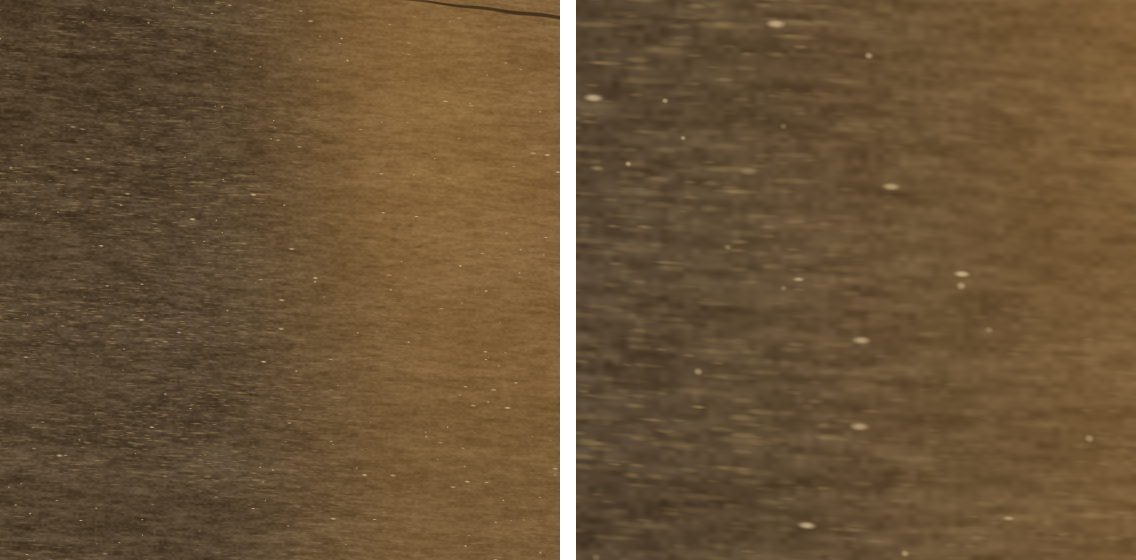
Left: the whole. Right: its middle third, enlarged.
Write a Shadertoy shader that draws this texture.

```glsl
const vec3 SHADOW_BROWN = vec3(0.325, 0.263, 0.188);
const vec3 WARM_BROWN = vec3(0.462, 0.350, 0.212);
const vec3 HALO_GOLD = vec3(0.060, 0.042, 0.014);
const vec3 FIBRE_TAN = vec3(0.600, 0.495, 0.330);
const vec3 SPECK_CREAM = vec3(0.800, 0.710, 0.540);
const vec3 CRACK_BROWN = vec3(0.230, 0.165, 0.095);

vec2 hash2(vec2 cell, float seed) {
    vec3 p = fract(vec3(cell.xyx + seed * 17.3) * vec3(0.1031, 0.1030, 0.0973));
    p += dot(p, p.yzx + 33.33);
    return fract((p.xx + p.yz) * p.zy);
}

// Smooth value noise, centred on zero
float mottle(vec2 p, float seed) {
    vec2 cell = floor(p);
    vec2 f = fract(p);
    f = f * f * (3.0 - 2.0 * f);
    float low = mix(hash2(cell, seed).x, hash2(cell + vec2(1, 0), seed).x, f.x);
    float high = mix(hash2(cell + vec2(0, 1), seed).x, hash2(cell + vec2(1, 1), seed).x, f.x);
    return mix(low, high, f.y) - 0.5;
}

// Cellular dashes: one soft ellipse in a random share of the cells
float dashes(vec2 p, float share, vec2 radius, float seed) {
    vec2 home = floor(p);
    float strongest = 0.0;
    for (int y = -1; y <= 1; y++) {
        for (int x = -1; x <= 1; x++) {
            vec2 cell = home + vec2(x, y);
            vec2 place = hash2(cell, seed);
            vec2 traits = hash2(cell, seed + 5.0);
            vec2 size = radius * mix(0.45, 1.0, traits.y);
            float body = 1.0 - smoothstep(0.15, 1.0, length((p - cell - place) / size));
            float present = step(traits.x, share);
            strongest = max(strongest, body * present * mix(0.35, 1.0, place.x));
        }
    }
    return strongest;
}

float halo(vec2 p, vec2 centre, vec2 spread) {
    vec2 d = (p - centre) / spread;
    return exp(-dot(d, d));
}

// Broad light falling on the right side
vec3 lighting(vec2 uv, float warmth) {
    vec3 color = mix(SHADOW_BROWN, WARM_BROWN, warmth);
    color += HALO_GOLD * halo(uv, vec2(0.76, 0.82), vec2(0.24, 0.40));
    color += HALO_GOLD * 0.45 * halo(uv, vec2(1.0, 0.55), vec2(0.22, 0.45));
    color -= 0.025 * halo(uv, vec2(0.08, 0.85), vec2(0.35, 0.30));
    return color;
}

// Layered brushed grain from long bands down to fine grit
float grain(vec2 p) {
    float bands = mottle(p * vec2(5.0, 42.0), 1.0);
    float strands = mottle(p * vec2(24.0, 150.0), 2.0);
    float threads = mottle(p * vec2(62.0, 235.0), 3.0);
    float grit = mottle(p * vec2(210.0, 270.0), 4.0);
    return 0.040 * bands + 0.066 * strands + 0.062 * threads + 0.058 * grit;
}

void mainImage(out vec4 fragColor, in vec2 fragCoord) {
    vec2 uv = fragCoord / iResolution.xy;

    // Slightly falling, gently wavy grain direction
    vec2 p = uv;
    p.y += 0.055 * uv.x + 0.0015 * sin(uv.x * 19.0 + uv.y * 13.0);

    float warmth = smoothstep(0.30, 0.76, uv.x + 0.07 * (uv.y - 0.5));
    vec3 color = lighting(uv, warmth);

    // Tonal grain, calmer where the light is warm
    float patches = mottle(p * vec2(7.0, 16.0), 6.0);
    color += grain(p) * mix(1.15, 0.80, warmth) * vec3(1.0, 0.92, 0.76);
    color += 0.018 * patches;

    // Pale fibres gathered in patches
    float cover = clamp(0.62 + 1.1 * patches, 0.1, 1.0) * mix(1.0, 0.60, warmth);
    float longFibres = dashes(p * vec2(28.0, 120.0), 0.42, vec2(0.75, 0.40), 10.0);
    float shortFibres = dashes(p * vec2(64.0, 170.0), 0.42, vec2(0.75, 0.48), 20.0);
    float breakup = 0.75 + 0.9 * mottle(p * vec2(150.0, 240.0), 7.0);
    float fibres = max(longFibres * 0.72, shortFibres * 0.66) * cover * breakup;
    color = mix(color, FIBRE_TAN, clamp(fibres, 0.0, 1.0));

    // Dark scuffs, with a cluster right of centre
    float scuffArea = 0.25 + 0.75 * halo(uv, vec2(0.72, 0.55), vec2(0.05, 0.07));
    float scuffs = dashes(p * vec2(42.0, 80.0), 0.30, vec2(0.55, 0.50), 30.0);
    color *= 1.0 - 0.24 * scuffs * scuffArea;

    // Sparse bright specks
    float flecks = dashes(p * vec2(55.0, 95.0), 0.022, vec2(0.42, 0.30), 40.0);
    float dust = dashes(p * vec2(90.0, 110.0), 0.016, vec2(0.34, 0.34), 50.0);
    color = mix(color, SPECK_CREAM, max(flecks * 0.85, dust * 0.75));

    // Thin crack across the upper right corner
    float crackY = 1.004 - 0.118 * (uv.x - 0.70) + 0.0008 * sin(uv.x * 60.0);
    float crackWidth = mix(0.0015, 0.0035, smoothstep(0.72, 0.95, uv.x));
    float crack = 1.0 - smoothstep(crackWidth * 0.4, crackWidth + 0.0015, abs(uv.y - crackY));
    color = mix(color, CRACK_BROWN, 0.85 * crack * smoothstep(0.68, 0.78, uv.x));

    fragColor = vec4(clamp(color, 0.0, 1.0), 1.0);
}
```
